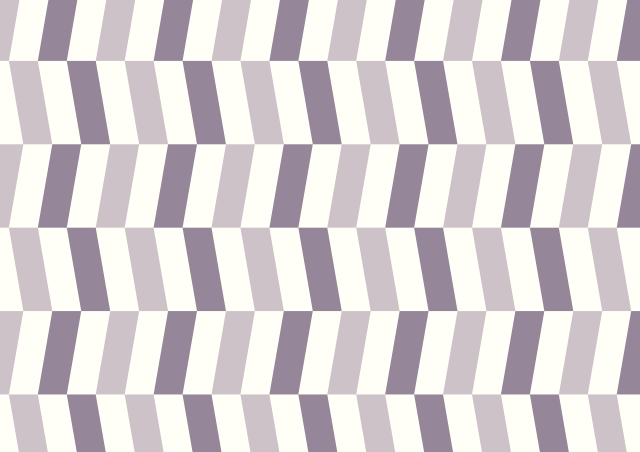
Reproduce this pattern procedurally as a WebGL 1 fragment shader.

```glsl
precision highp float;

uniform vec2 u_resolution;

// All lengths are fractions of the canvas width.
const float PERIOD = 0.1809;
const float ROW_HEIGHT = 0.1303;
const vec2 ORIGIN = vec2(0.0591, 0.0899);
const float STRIPE = 0.25;   // stripe width, in periods
const float LEAN = 0.125;    // sideways drift across one row, in periods

const vec3 CREAM = vec3(1.0, 1.0, 0.97);
const vec3 LILAC = vec3(0.804, 0.761, 0.784);
const vec3 PLUM = vec3(0.584, 0.525, 0.604);

// Antialiased coverage of a repeating stripe that begins at start.
float stripeCoverage(float u, float start, float width, float blur) {
  float fromCentre = abs(fract(u - start - 0.5 * width + 0.5) - 0.5);
  return clamp((0.5 * width - fromCentre) / blur + 0.5, 0.0, 1.0);
}

// One cycle across: plum, cream, lilac, cream.
vec3 stripes(float u, float start, float blur) {
  float plum = stripeCoverage(u, start, STRIPE, blur);
  float lilac = stripeCoverage(u, start + 0.5, STRIPE, blur);
  return mix(mix(CREAM, LILAC, lilac), PLUM, plum);
}

void main() {
  float pixel = 1.0 / u_resolution.x;
  vec2 p = gl_FragCoord.xy * pixel - ORIGIN;
  float u = p.x / PERIOD;
  float row = p.y / ROW_HEIGHT;
  float blur = pixel / PERIOD;

  // The slant folds back at every row edge.
  float fold = 1.0 - abs(mod(row, 2.0) - 1.0);
  float start = LEAN * fold;

  // Alternate rows also slip sideways by one stripe.
  float rowEdge = abs(mod(row + 0.5, 2.0) - 1.0) - 0.5;
  float slipped = clamp(rowEdge * ROW_HEIGHT / pixel + 0.5, 0.0, 1.0);

  vec3 color = mix(stripes(u, start, blur),
                   stripes(u, start + STRIPE, blur), slipped);
  gl_FragColor = vec4(color, 1.0);
}
```
